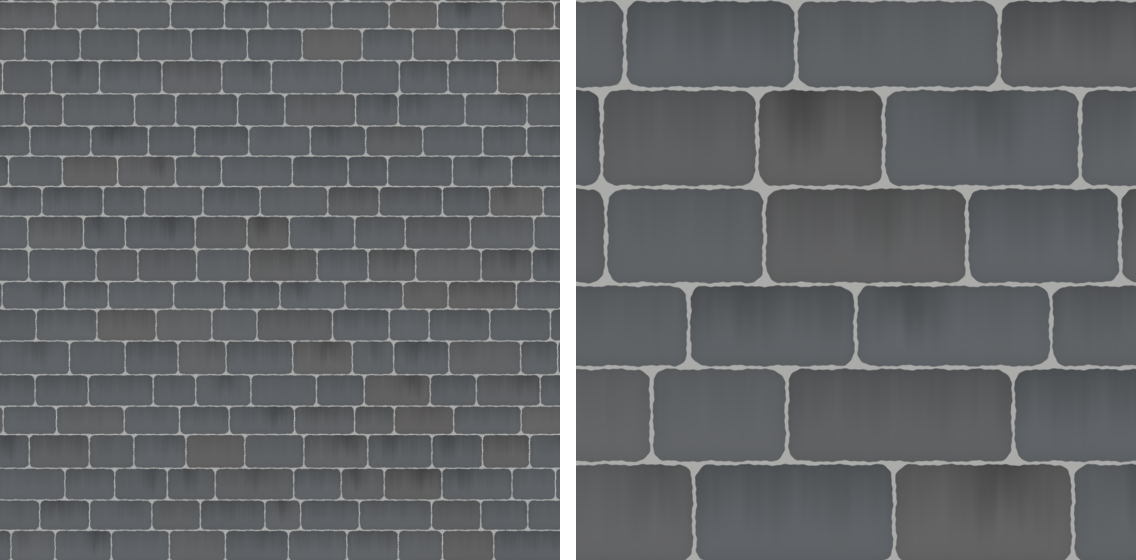
Left: the whole. Right: its middle third, enlarged.
Give the GLSL for this texture, as a Shadertoy shader.

```glsl
// Draws a slate-grey brick wall: 18 uneven courses of 10 rounded bricks with thin pale joints and dark streaks.

const vec2 GRID = vec2(10.0, 18.0); // bricks across, courses up

float hash(vec2 p) {
    return fract(sin(dot(p, vec2(12.99, 78.23))) * 4375.85);
}

// Height of the joint below a course
float courseEdge(float row) {
    return (row + 0.15 * (hash(vec2(mod(row, GRID.y), 3.7)) - 0.5)) / GRID.y;
}

// Position of the joint left of a brick
float brickEdge(float col, float row, float shift) {
    float jitter = hash(vec2(mod(col, GRID.x), row + 31.0)) - 0.5;
    return (col + shift + 0.42 * jitter) / GRID.x;
}

float roundedBox(vec2 p, vec2 halfSize, float radius) {
    vec2 q = abs(p) - halfSize + radius;
    return length(max(q, 0.0)) + min(max(q.x, q.y), 0.0) - radius;
}

// Three sine layers, about -1 to 1
float waves(float x, float phase) {
    return 0.5 * sin(x + phase) + 0.3 * sin(2.3 * x + 2.0 * phase) + 0.2 * sin(4.9 * x + 3.0 * phase);
}

void mainImage(out vec4 fragColor, in vec2 fragCoord) {
    vec2 uv = fragCoord / iResolution.xy;
    float pixel = 1.0 / iResolution.y;

    // Find the course and the brick between jittered joints
    float row = floor(uv.y * GRID.y + 0.5);
    if (uv.y < courseEdge(row)) row -= 1.0;
    float wrappedRow = mod(row, GRID.y);
    float shift = 0.5 * mod(wrappedRow, 2.0) + 0.45 * hash(vec2(wrappedRow, 9.1));
    float col = floor(uv.x * GRID.x - shift + 0.5);
    if (uv.x < brickEdge(col, wrappedRow, shift)) col -= 1.0;

    vec2 low = vec2(brickEdge(col, wrappedRow, shift), courseEdge(row));
    vec2 high = vec2(brickEdge(col + 1.0, wrappedRow, shift), courseEdge(row + 1.0));
    vec2 size = high - low;
    vec2 local = uv - low;
    vec2 st = local / size;
    vec2 id = vec2(mod(col, GRID.x), wrappedRow);
    float phase = 6.28 * hash(id + 5.3);

    // Brick outline with rough edges
    vec2 rough = 0.0007 * vec2(waves(local.y * 260.0, phase), waves(local.x * 240.0, phase + 2.0));
    float dist = roundedBox(local - 0.5 * size + rough, 0.5 * size - 0.0011, 0.0085);

    // Soot hanging from the top edge, drawn down in streaks
    float streak = waves(local.x * 150.0, phase);
    float fade = smoothstep(0.2, 1.1, st.y + 0.13 * streak);
    float soot = (0.025 + 0.045 * hash(id + 17.0)) * fade;

    // A narrow smudge, strong on a few bricks only
    float across = (st.x - mix(0.2, 0.8, hash(id + 23.0))) / 0.17;
    soot += 0.065 * pow(hash(id + 41.0), 4.0) * exp(-across * across) * smoothstep(0.15, 0.9, st.y + 0.2 * streak);

    // Face shade, with a darker rim and faint vertical grain
    float shade = 0.387 + 0.016 * (hash(id + 57.0) - 0.5) - soot;
    shade -= 0.025 * exp(min(dist, 0.0) / 0.004);
    shade += 0.004 * waves(local.x * 420.0, phase + 1.0) * st.y;
    shade += 0.004 * sin(6.28 * (uv.x + 2.0 * uv.y) + 2.0 * sin(6.28 * uv.x));

    vec3 tint = mix(vec3(0.965, 1.0, 1.035), vec3(1.015, 1.0, 0.995), pow(hash(id + 73.0), 4.0));
    vec3 brick = shade * tint;
    vec3 mortar = vec3(0.67, 0.67, 0.665);

    fragColor = vec4(mix(brick, mortar, smoothstep(-pixel, pixel, dist)), 1.0);
}
```
